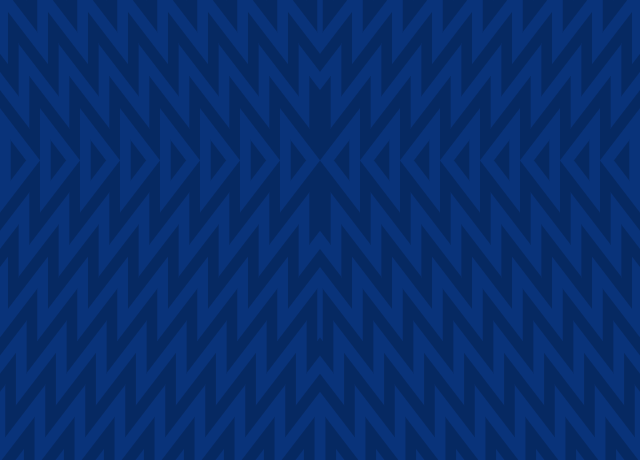
This pattern is drawn by a WebGL 1 fragment shader. Its source:

```glsl
precision highp float;
// Two-tone blue sawtooth bands, mirrored about a vertical and a horizontal axis.
uniform vec2 u_resolution;

const float SLOPE = 1.306;             // tooth height, for a tooth one unit wide
const vec2 STEP = vec2(0.267, 0.802);  // offset from one band edge to the next

// Signed distance to a sawtooth with its peak at the origin, positive beyond it.
float sawtooth(vec2 p) {
  float u = fract(p.x);
  float scale = inversesqrt(1.0 + SLOPE * SLOPE);
  float slant = (p.y - SLOPE * u) * scale;
  float previous = slant - SLOPE * scale;
  float next = slant + SLOPE * scale;
  return max(min(slant, max(u, previous)), min(next, u - 1.0));
}

void main() {
  // One unit is one tooth: sixteen teeth span the canvas.
  float pixel = 16.0 / u_resolution.x;
  vec2 center = vec2(0.5, 0.6513) * u_resolution;
  vec2 p = abs(gl_FragCoord.xy - center) * pixel;

  // Nested edges alternately switch the light band on and off.
  float light = 0.0;
  float direction = 1.0;
  for (int i = -1; i <= 10; i++) {
    float d = sawtooth(p - STEP * float(i));
    light += direction * clamp(d / pixel + 0.5, 0.0, 1.0);
    direction = -direction;
  }

  vec3 navy = vec3(0.025, 0.16, 0.385);
  vec3 blue = vec3(0.035, 0.20, 0.48);
  gl_FragColor = vec4(mix(navy, blue, clamp(light, 0.0, 1.0)), 1.0);
}
```
